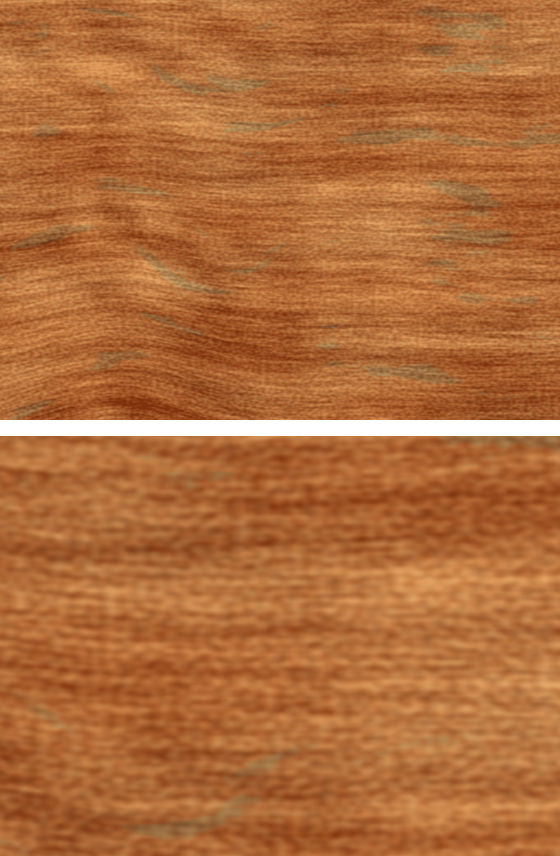
Top: the whole. Bottom: its middle third, enlarged.
Reproduce this texture procedurally as a WebGL 2 fragment shader.

```glsl
#version 300 es
precision highp float;
// Polished reddish-brown wood: fine level grain, a bent lower left and soft diagonal figure.

#define MID_COLOR vec3(0.690, 0.403, 0.203)
#define TONE_AXIS vec3(0.072, 0.077, 0.057)
#define PALE_SHIFT vec3(0.005, 0.050, 0.052)
#define PATCH_SHIFT vec3(-0.085, 0.005, 0.030)
#define FIGURE_PERIOD 0.16
#define FIGURE_DEPTH 1.25
#define BAND_DEPTH 1.7
#define FIBRE_DEPTH 1.5
#define SPECKLE_DEPTH 1.7
#define HUMP_HEIGHT 0.085

uniform vec2 u_resolution;
out vec4 fragColor;

const float TAU = 6.2831853;

vec2 gradientAt(vec2 cell) {
    vec3 q = fract(cell.xyx * vec3(0.1031, 0.1030, 0.0973));
    q += dot(q, q.yzx + 33.33);
    float angle = TAU * fract((q.x + q.y) * q.z);
    return vec2(cos(angle), sin(angle));
}

float gradientNoise(vec2 p) {
    vec2 cell = floor(p), f = p - cell;
    vec2 w = f * f * f * (f * (f * 6.0 - 15.0) + 10.0);
    vec2 e = vec2(1.0, 0.0);
    float low = mix(dot(gradientAt(cell), f),
                    dot(gradientAt(cell + e.xy), f - e.xy), w.x);
    float high = mix(dot(gradientAt(cell + e.yx), f - e.yx),
                     dot(gradientAt(cell + e.xx), f - e.xx), w.x);
    return mix(low, high, w.y);
}

float fractalNoise(vec2 p) {
    float sum = 0.0, gain = 1.0;
    for (int i = 0; i < 3; i++) {
        sum += gain * gradientNoise(p);
        p = p * vec2(1.9, 2.1) + vec2(17.3, 9.7);
        gain *= 0.55;
    }
    return sum;
}

// Bends the level grain over a hump that fades towards the top.
vec2 grainSpace(vec2 p) {
    float across = (p.x - 0.27) / 0.23;
    float hump = HUMP_HEIGHT * exp(-across * across - 2.2 * p.y);
    float drift = 0.022 * gradientNoise(p * vec2(2.3, 2.9) + 4.7);
    return vec2(p.x, p.y - hump + drift);
}

// Two clusters on the left carry the diagonal figure.
float figureMask(vec2 p) {
    float across = (p.x - 0.36) / 0.25;
    float rows = cos(0.5 * TAU * (p.y - 0.39) / 0.46);
    return exp(-across * across) * rows * rows;
}

float diagonalFigure(vec2 p) {
    float v = dot(p, vec2(0.67, 0.74));
    float warp = 0.085 * fractalNoise(p * vec2(3.1, 3.7) + 21.4);
    float wave = -cos(TAU * (v + warp - 0.56) / FIGURE_PERIOD);
    return wave * (0.8 + gradientNoise(p * 5.3 + 8.1));
}

// Broad growth bands plus narrow dark lines of uneven strength.
float growthBands(vec2 g) {
    float bands = fractalNoise(g * vec2(0.9, 13.0) + vec2(3.2, 6.6));
    float fine = gradientNoise(g * vec2(1.7, 53.0) + vec2(7.9, 1.3));
    float ring = gradientNoise(g * vec2(0.8, 17.0) + vec2(12.6, 40.2));
    float line = 1.0 - smoothstep(0.0, 0.09, abs(ring));
    float strength = smoothstep(-0.1, 0.4, gradientNoise(g * vec2(1.6, 6.0) + 31.5));
    return bands + 0.75 * fine - 0.5 * line * strength;
}

float fibres(vec2 g) {
    return gradientNoise(g * vec2(9.0, 118.0) + 2.4)
         + 0.7 * gradientNoise(g * vec2(24.0, 171.0) + 11.8);
}

// Ragged greyish lenses, tilted wherever the figure is strong.
float greyPatches(vec2 g, float mask, float speckle) {
    vec2 tilted = vec2(g.x, g.y + 0.75 * mask * (g.x - 0.36));
    float n = fractalNoise(tilted * vec2(3.6, 12.5) + vec2(5.5, 19.1));
    return smoothstep(0.33, 0.46, n + 0.12 * speckle);
}

void main() {
    vec2 p = gl_FragCoord.xy / u_resolution.y;
    vec2 g = grainSpace(p);
    float mask = figureMask(p);
    float speckle = gradientNoise(p * vec2(96.0, 148.0) + 6.3);

    // Light and dark from large forms down to single fibres
    float tone = 0.75 * (p.y - 0.5) - 0.28 * (p.x - 0.66);
    tone += 1.5 * gradientNoise(p * vec2(2.1, 3.3) + 14.6);
    tone += 0.6 * gradientNoise(p * vec2(9.5, 1.8) + 27.2);
    tone += FIGURE_DEPTH * mask * diagonalFigure(p);
    tone += BAND_DEPTH * growthBands(g);
    tone += FIBRE_DEPTH * fibres(g) + SPECKLE_DEPTH * speckle;

    // Pale yellowish cast and grey patches
    float pale = 0.22 + 0.25 * (p.y - 0.5) + 0.9 * gradientNoise(g * vec2(3.0, 9.0) + 33.8);
    pale += 0.9 * gradientNoise(p * vec2(75.0, 125.0) + 51.7);
    float grey = greyPatches(g, mask, speckle);

    vec3 color = MID_COLOR + TONE_AXIS * clamp(tone, -2.6, 2.6);
    color += PALE_SHIFT * clamp(pale, -0.2, 1.0) + PATCH_SHIFT * grey;
    fragColor = vec4(clamp(color, 0.0, 1.0), 1.0);
}
```
